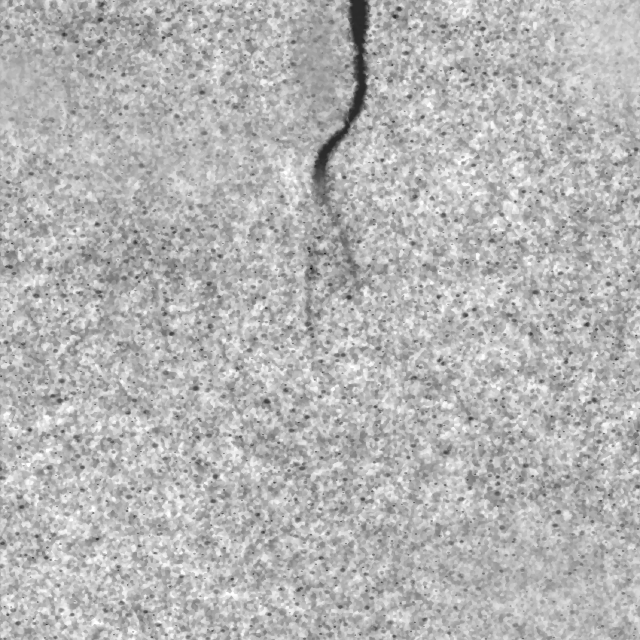
Write a Shadertoy shader that draws this texture.

```glsl
// Weathered grey concrete with speckled grain, pits and a dark crack descending from the top edge.

const float BASE_TONE    = 0.722;
const float FINE_SCALE   = 210.0;  // grains across the canvas
const float MEDIUM_SCALE = 105.0;
const float COARSE_SCALE = 42.0;
const float FINE_GAIN    = 0.27;
const float MEDIUM_GAIN  = 0.23;
const float COARSE_GAIN  = 0.13;
const float PIT_SCALE    = 64.0;
const float PIT_DEPTH    = 0.27;
const float CRACK_TONE   = 0.15;
const float CRACK_SOFT   = 0.006;

// Crack spine from top to tip: x, y, half width
const int SPINE_COUNT = 12;
const vec3 SPINE[SPINE_COUNT] = vec3[SPINE_COUNT](
    vec3(0.560, 1.010, 0.014), vec3(0.560, 0.962, 0.015),
    vec3(0.563, 0.920, 0.007), vec3(0.565, 0.865, 0.009),
    vec3(0.557, 0.830, 0.009), vec3(0.540, 0.797, 0.006),
    vec3(0.513, 0.771, 0.007), vec3(0.502, 0.746, 0.010),
    vec3(0.498, 0.708, 0.011), vec3(0.518, 0.668, 0.006),
    vec3(0.537, 0.635, 0.007), vec3(0.552, 0.575, 0.003));

vec3 hash3(vec2 cell) {
    vec3 q = fract(cell.xyx * vec3(0.1031, 0.1030, 0.0973));
    q += dot(q, q.yxz + 33.33);
    return fract((q.xxy + q.yzz) * q.zyx);
}

// Soft cellular noise: blended random values of nearby cell points, centred on 0
float cellGrain(vec2 p) {
    vec2 cell = floor(p);
    float total = 0.0, weights = 0.0;
    for (int j = -1; j <= 1; j++)
    for (int i = -1; i <= 1; i++) {
        vec2 id = cell + vec2(i, j);
        vec3 h = hash3(id);
        vec2 d = id + h.xy - p;
        float w = exp(-7.0 * dot(d, d));
        total += w * h.z;
        weights += w;
    }
    return total / weights - 0.5;
}

// Sparse dark pits of random size, one candidate per cell
float pits(vec2 p) {
    vec2 cell = floor(p);
    float depth = 0.0;
    for (int j = -1; j <= 1; j++)
    for (int i = -1; i <= 1; i++) {
        vec2 id = cell + vec2(i, j);
        vec3 h = hash3(id + 71.0);
        float radius = mix(0.12, 0.42, h.z * h.z);
        float present = step(0.62, hash3(id + 193.0).x);
        float d = length((id + h.xy - p) * vec2(0.85, 1.15));
        depth = max(depth, present * (1.0 - smoothstep(0.3 * radius, radius, d)));
    }
    return depth;
}

float blob(vec2 p, vec2 centre, vec2 radius) {
    vec2 q = (p - centre) / radius;
    return exp(-dot(q, q));
}

float segmentDistance(vec2 p, vec3 a, vec3 b) {
    vec2 along = b.xy - a.xy;
    float t = clamp(dot(p - a.xy, along) / dot(along, along), 0.0, 1.0);
    return length(p - a.xy - along * t) - mix(a.z, b.z, t);
}

float crackDistance(vec2 p) {
    float d = 1.0;
    for (int i = 0; i < SPINE_COUNT - 1; i++)
        d = min(d, segmentDistance(p, SPINE[i], SPINE[i + 1]));
    return d;
}

// Broad stains and pale patches
float broadTone(vec2 p) {
    float tone = 0.012 * sin(9.0 * p.x + 4.0 * sin(5.0 * p.y)) * sin(11.0 * p.y + 2.0);
    tone -= 0.075 * blob(p, vec2(0.21, 0.60), vec2(0.14, 0.07));
    tone -= 0.060 * blob(p, vec2(0.16, 0.93), vec2(0.13, 0.07));
    tone -= 0.060 * blob(p, vec2(0.82, 0.25), vec2(0.10, 0.06));
    tone -= 0.080 * blob(p, vec2(0.50, 0.90), vec2(0.045, 0.10));
    tone -= 0.100 * blob(p, vec2(0.52, 0.62), vec2(0.04, 0.07));
    tone -= 0.040 * blob(p, vec2(1.00, 0.70), vec2(0.03, 0.14));
    tone += 0.060 * blob(p, vec2(0.70, 0.72), vec2(0.13, 0.10));
    tone += 0.045 * blob(p, vec2(0.12, 0.14), vec2(0.16, 0.14));
    tone += 0.080 * blob(p, vec2(0.95, 0.95), vec2(0.10, 0.09));
    tone += 0.110 * blob(p, vec2(0.455, 0.72), vec2(0.025, 0.05));
    return tone;
}

// Worn areas where the grain fades
float smoothness(vec2 p) {
    float s = blob(p, vec2(0.98, 0.93), vec2(0.13, 0.12));
    s += blob(p, vec2(0.03, 0.87), vec2(0.09, 0.07));
    s += blob(p, vec2(0.50, 0.90), vec2(0.04, 0.11));
    s += 0.6 * blob(p, vec2(0.25, 0.76), vec2(0.22, 0.09));
    s += 0.6 * blob(p, vec2(0.85, 0.08), vec2(0.20, 0.12));
    return min(s, 1.0);
}

void mainImage(out vec4 fragColor, in vec2 fragCoord) {
    vec2 p = fragCoord / iResolution.xy;

    // Grain and pits
    float grain = FINE_GAIN * cellGrain(p * FINE_SCALE)
                + MEDIUM_GAIN * cellGrain(p * MEDIUM_SCALE + 17.0)
                + COARSE_GAIN * cellGrain(p * COARSE_SCALE + 43.0);
    float surface = grain - PIT_DEPTH * pits(p * PIT_SCALE);
    float tone = BASE_TONE + broadTone(p) + surface * (1.0 - 0.65 * smoothness(p));

    // Faint hairline below the crack
    float hairline = abs(p.x - 0.487 - 0.005 * sin(32.0 * p.y));
    float hairSpan = smoothstep(0.40, 0.43, p.y) * (1.0 - smoothstep(0.59, 0.64, p.y));
    tone -= 0.10 * hairSpan * (1.0 - smoothstep(0.002, 0.011, hairline));

    // Crack: deep above, fading to a stain towards its tip
    float d = crackDistance(p) + 0.012 * grain;
    float strength = mix(0.35, 0.96, smoothstep(0.69, 0.76, p.y));
    tone -= 0.07 * exp(-max(d, 0.0) / 0.012);
    tone = mix(tone, CRACK_TONE, strength * (1.0 - smoothstep(-CRACK_SOFT, CRACK_SOFT, d)));

    fragColor = vec4(vec3(clamp(tone, 0.0, 1.0)), 1.0);
}
```
